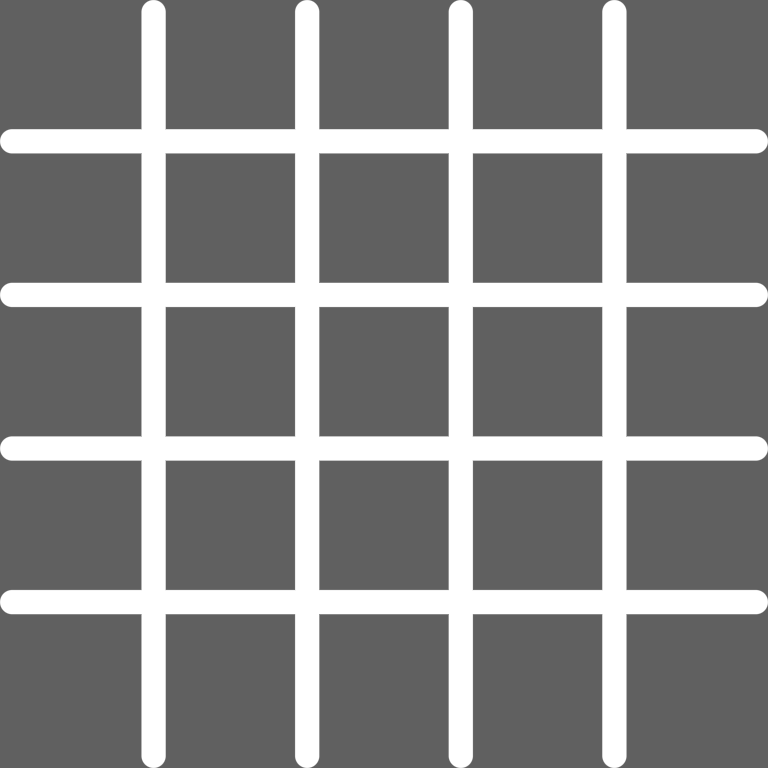
Reproduce this pattern procedurally as a three.js fragment shader.

```glsl
// Draws a grid of four upright and four level round-ended white bars on grey.
varying vec2 vUv;

const vec3 GROUND_GREY = vec3(0.376);
const vec3 BAR_WHITE = vec3(1.0);
const float BAR_COUNT = 4.0;
const float BAR_SPACING = 0.2;
const float BAR_RADIUS = 0.0158;
const float UPRIGHT_START = 0.2;
const float LEVEL_START = 0.216;
const float EDGE_SOFTNESS = 0.001;

// Signed offset from the nearest bar axis, limited to the existing bars
float nearestAxisOffset(float across, float start, float spacing, float count) {
  float index = floor((across - start) / spacing + 0.5);
  return across - start - spacing * clamp(index, 0.0, count - 1.0);
}

// Distance to a round-ended bar that spans the canvas from 0 to 1
float barDistance(float offset, float along, float radius) {
  float beyondEnd = along - clamp(along, radius, 1.0 - radius);
  return length(vec2(offset, beyondEnd)) - radius;
}

// Distance to a row of parallel bars
float barRowDistance(float across, float along, float start) {
  float offset = nearestAxisOffset(across, start, BAR_SPACING, BAR_COUNT);
  return barDistance(offset, along, BAR_RADIUS);
}

float coverage(float dist, float softness) {
  return 1.0 - smoothstep(-softness, softness, dist);
}

void main() {
  float upright = barRowDistance(vUv.x, vUv.y, UPRIGHT_START);
  float level = barRowDistance(vUv.y, vUv.x, LEVEL_START);

  // Both sets merge into one white lattice
  float lattice = coverage(min(upright, level), EDGE_SOFTNESS);
  gl_FragColor = vec4(mix(GROUND_GREY, BAR_WHITE, lattice), 1.0);
}
```
